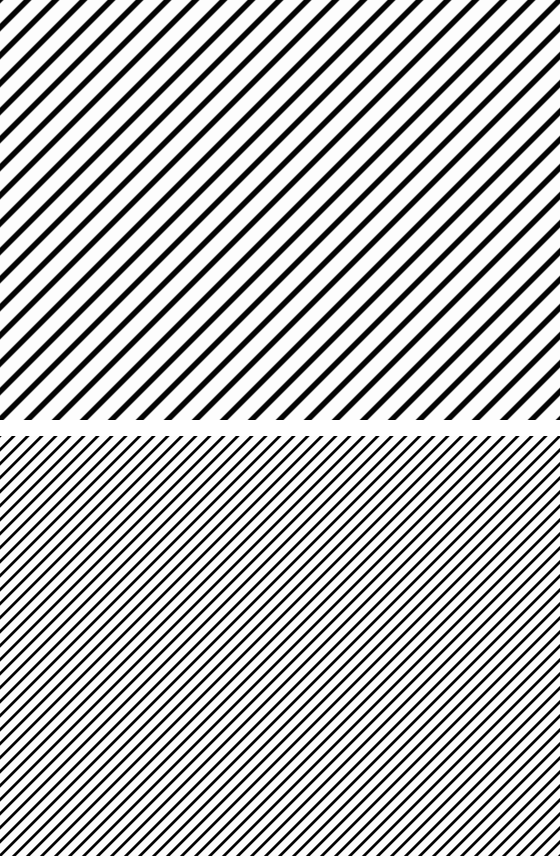
Top, the tile; bottom, the same tile 2 across and 2 down.
Give the GLSL for this pattern, as a Shadertoy shader.

```glsl
// Evenly spaced black diagonal stripes rising to the right on white, tiling both ways.

// Coverage of a stripe centred on each whole number of phase.
float stripe(float phase, float width) {
    float dist = abs(fract(phase + 0.5) - 0.5);
    float pixel = length(vec2(dFdx(phase), dFdy(phase)));
    float soft = max(0.045, 0.75 * pixel);
    return 1.0 - smoothstep(-soft, soft, dist - 0.5 * width);
}

void mainImage(out vec4 fragColor, in vec2 fragCoord) {
    vec2 uv = fragCoord / iResolution.xy;

    // Whole numbers of stripes along each edge keep the tile seamless
    float phase = dot(uv, vec2(20.0, -15.0)) + 0.015;

    vec3 paper = vec3(0.993);
    vec3 ink = vec3(0.012);
    fragColor = vec4(mix(paper, ink, stripe(phase, 0.28)), 1.0);
}
```
